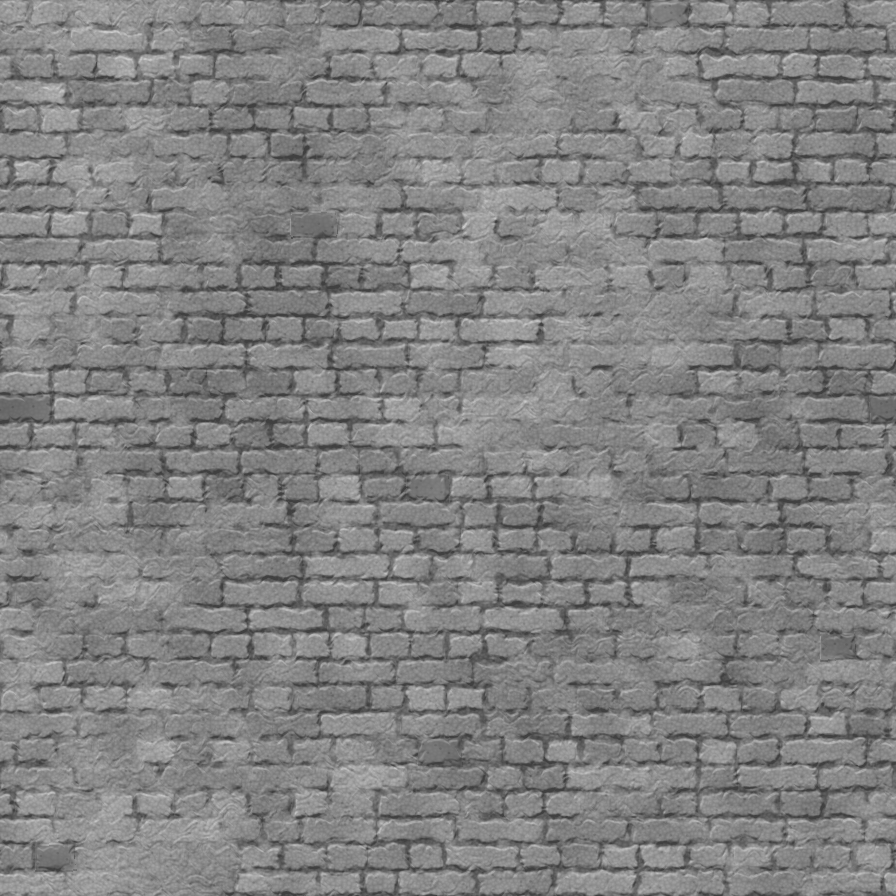
A Shadertoy shader for this texture:

```glsl
// Weathered grey brick wall: 34 courses of alternating long and short bricks, patched with rough mortar.

const float TAU = 6.2831853;
const vec2 GRID = vec2(11.0, 34.0); // long bricks across, courses up

float hash(vec2 p) {
    return fract(sin(dot(p, vec2(127.1, 311.7))) * 43758.547);
}

// Layered sines with whole frequencies, so they tile; roughly -1.5 to 1.5
float waves(vec2 p, float frequency, float seed) {
    float sum = 0.0;
    for (float i = 0.0; i < 6.0; i++) {
        vec2 k = vec2(hash(vec2(i, seed)), hash(vec2(seed, i + 9.0))) * 2.0 - 1.0;
        sum += sin(TAU * (dot(round(k * frequency), p) + hash(vec2(i + 3.0, seed))));
    }
    return sum * 0.41;
}

// Tiling cellular noise: distance to the nearest scattered point
float cells(vec2 p, vec2 count) {
    p *= count;
    vec2 base = floor(p);
    float nearest = 2.0;
    for (float y = -1.0; y <= 1.0; y++) {
        for (float x = -1.0; x <= 1.0; x++) {
            vec2 cell = base + vec2(x, y);
            vec2 id = mod(cell, count);
            vec2 point = cell + vec2(hash(id), hash(id + 57.3));
            nearest = min(nearest, distance(p, point));
        }
    }
    return nearest;
}

// Signed distance to the brick edge in course heights, and a random brick id
vec2 brick(vec2 p) {
    p += vec2(0.0012, 0.0010) * vec2(waves(p, 28.0, 1.0), waves(p, 22.0, 2.0));
    float y = p.y * GRID.y;
    float row = mod(floor(y), GRID.y);
    float shortRow = mod(row, 2.0);
    float shift = 0.25 * shortRow + 0.4 * hash(vec2(row, 4.0));
    float x = p.x * GRID.x + shift + 0.06 * sin(TAU * (2.0 * p.x + shift * 7.0));
    vec2 id = vec2(mod(floor(x), GRID.x), row);

    // Odd courses are mostly split into short bricks
    float split = 0.5 + 0.08 * (hash(id + 5.0) - 0.5);
    float left = 0.0, right = 1.0;
    if (hash(id + 21.0) < mix(0.1, 0.88, shortRow)) {
        if (fract(x) < split) right = split;
        else { left = split; id.x += 0.5; }
    }
    float random = hash(id + 33.0);
    vec2 local = vec2((fract(x) - 0.5 * (left + right)) * 3.1, fract(y) - 0.5);
    vec2 halfSize = vec2((right - left) * 1.55, 0.5) - 0.06 - 0.05 * hash(id + 41.0);
    vec2 q = abs(local) - halfSize + 0.1;
    return vec2(length(max(q, 0.0)) + min(max(q.x, q.y), 0.0) - 0.1, random);
}

// Mortar smeared over the joints in ragged patches, 0 to 1
float smear(vec2 p) {
    float patches = waves(p, 6.0, 7.0) + 0.8 * waves(p, 24.0, 8.0) + 0.5 * waves(p, 60.0, 9.0);
    return smoothstep(-0.5, 1.3, patches);
}

// Surface height: brick faces, filled joints and craggy lumps
float height(vec2 p, vec2 wall, float cover) {
    vec2 bent = p + 0.006 * vec2(waves(p, 44.0, 11.0), waves(p, 44.0, 12.0));
    float lumps = cells(bent, vec2(48.0, 80.0));
    float pits = cells(bent, vec2(110.0, 150.0));
    float face = 1.0 - smoothstep(-0.12, 0.07, wall.x + 0.3 * (lumps - 0.45));
    float rough = wall.y > 0.985 ? 0.08 : 0.45 + 0.6 * cover;
    return max(face, 0.85 * cover) - rough * (0.9 * lumps + 0.45 * pits);
}

void mainImage(out vec4 fragColor, in vec2 fragCoord) {
    vec2 p = fragCoord / iResolution.xy;
    vec2 toLight = vec2(-0.0007, 0.0022);
    vec2 wall = brick(p);
    float cover = smear(p);
    float h = height(p, wall, cover);
    float relief = h - height(p + toLight, brick(p + toLight), cover);
    bool smoothBrick = wall.y > 0.985;

    // Brick faces, with a few smooth dark replacements
    float tone = 0.545 + 0.1 * (wall.y - 0.5);
    if (smoothBrick) tone = 0.45;

    // Recessed joints, paler where mortar fills them
    float ragged = 0.22 * (cells(p, vec2(64.0, 90.0)) - 0.45);
    float joint = smoothstep(-0.08, 0.06, wall.x + ragged);
    tone = mix(tone, mix(0.35, 0.55, cover), joint * 0.9);

    // Stains, pale mortar, relief light and fine grain
    tone += 0.028 * waves(p, 4.0, 17.0) + 0.024 * waves(p, 18.0, 18.0);
    tone += 0.02 * cover * (1.0 - joint);
    tone += 0.18 * clamp(relief, -0.8, 0.8);
    float grain = cells(p, vec2(230.0, 250.0)) - 0.45;
    tone -= (smoothBrick ? 0.04 : 0.1) * grain;

    // Scattered dark holes
    tone -= 0.06 * smoothstep(0.16, 0.04, cells(p, vec2(70.0, 78.0)));
    fragColor = vec4(vec3(clamp(tone, 0.25, 0.8)), 1.0);
}
```
